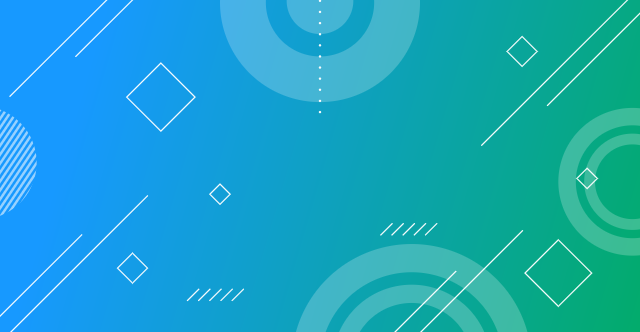
A Shadertoy shader for this background:

```glsl
// Blue to green gradient with translucent rings, thin diagonals, diamonds and dots.
#define CANVAS vec2(768.0, 400.0)
#define BLUE vec3(0.09, 0.60, 1.00)
#define GREEN vec3(0.01, 0.67, 0.42)
#define GRADIENT_SLANT 0.29
#define STROKE 0.75
#define STROKE_ALPHA 0.95
#define RING_ALPHA 0.22
#define STRIPE_ALPHA 0.55
#define STRIPE_PERIOD 6.0
#define STRIPE_ANGLE 0.98
#define REPEAT_STEP 13.4

// Lower end and horizontal run of each rising diagonal
const vec3 diagonals[8] = vec3[8](
    vec3(12, 284, 120), vec3(91, 332, 72), vec3(-2, 17, 100), vec3(11, -2, 166),
    vec3(578, 225, 180), vec3(657, 273, 115), vec3(472, -2, 75), vec3(503, -2, 124));

// Centre and reach of each outlined diamond
const vec3 diamonds[6] = vec3[6](
    vec3(193, 283, 41), vec3(264, 166, 12.2), vec3(159, 77, 18),
    vec3(626.5, 338, 18), vec3(704.5, 185, 12.2), vec3(670, 71, 40));

// Centre, inner radius and outer radius of each ring
const vec4 rings[6] = vec4[6](
    vec4(384, 397, 65, 120), vec4(384, 399, -9, 40),
    vec4(759, 181, 68, 89), vec4(759, 181, 45, 58),
    vec4(494, -38, 110, 144), vec4(494, -38, 73, 95));

// Antialiased coverage of a signed distance
float cover(float dist, float pixel) {
    return clamp(0.5 - dist / pixel, 0.0, 1.0);
}

// Distance to a 45 degree segment from start, with the given run
float diagonalDistance(vec2 p, vec2 start, float run) {
    vec2 q = p - start;
    float along = clamp(0.5 * (q.x + q.y), 0.0, run);
    return length(q - along);
}

// Distance to the outline of a diamond
float diamondDistance(vec2 p, vec2 centre, float reach) {
    vec2 q = abs(p - centre);
    return abs(q.x + q.y - reach) * 0.7071;
}

// Distance to a row of five short diagonal ticks
float tickDistance(vec2 p, vec2 start) {
    float dist = 1e4;
    for (int i = 0; i < 5; i++) {
        vec2 tickStart = start + vec2(float(i) * REPEAT_STEP, 0.0);
        dist = min(dist, diagonalDistance(p, tickStart, 13.5));
    }
    return dist;
}

// Distance to the vertical row of eleven dots
float dotDistance(vec2 p) {
    vec2 q = vec2(p.x - 384.0, 399.0 - p.y);
    q.y -= REPEAT_STEP * clamp(round(q.y / REPEAT_STEP), 0.0, 10.0);
    return length(q) - 1.4;
}

// Coverage of the striped disc on the left edge
float stripedDisc(vec2 p, float pixel) {
    vec2 q = p - vec2(-24.5, 204.0);
    float across = q.x * sin(STRIPE_ANGLE) - q.y * cos(STRIPE_ANGLE);
    float stripe = abs(mod(across, STRIPE_PERIOD) - 0.5 * STRIPE_PERIOD);
    return cover(length(q) - 68.5, pixel) * cover(stripe - 0.25 * STRIPE_PERIOD, pixel);
}

void mainImage(out vec4 fragColor, in vec2 fragCoord) {
    vec2 p = fragCoord / iResolution.xy * CANVAS;
    float pixel = CANVAS.y / iResolution.y;

    // Slanted background gradient
    float slide = p.x + GRADIENT_SLANT * (CANVAS.y - p.y);
    vec3 color = mix(BLUE, GREEN, smoothstep(0.0, 1.0, 0.0) + clamp((slide - 130.0) / 754.0, 0.0, 1.0));

    // Translucent rings and striped disc
    for (int i = 0; i < 6; i++) {
        float radius = length(p - rings[i].xy);
        float ring = max(rings[i].z - radius, radius - rings[i].w);
        color = mix(color, vec3(1.0), RING_ALPHA * cover(ring, pixel));
    }
    color = mix(color, vec3(1.0), STRIPE_ALPHA * stripedDisc(p, pixel));

    // White strokes
    float stroke = min(tickDistance(p, vec2(457, 117)), tickDistance(p, vec2(225, 38)));
    for (int i = 0; i < 8; i++)
        stroke = min(stroke, diagonalDistance(p, diagonals[i].xy, diagonals[i].z));
    for (int i = 0; i < 6; i++)
        stroke = min(stroke, diamondDistance(p, diamonds[i].xy, diamonds[i].z));
    float white = max(cover(stroke - STROKE, pixel), cover(dotDistance(p), pixel));
    color = mix(color, vec3(1.0), STROKE_ALPHA * white);

    fragColor = vec4(color, 1.0);
}
```
